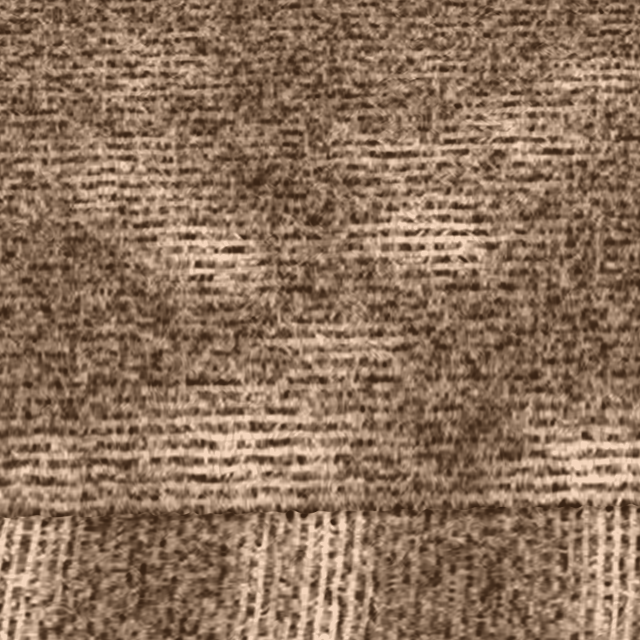
Write a Shadertoy shader that draws this texture.

```glsl
// Two pieces of brown ribbed carpet meeting at a seam: level ribs above, steep ribs below.
// Each rib is a run of pale yarn over a bed of short tufts; broad soft patches decide
// where the yarn is bright, and row spacing shrinks upward for perspective.

#define SEAM_Y 0.192
#define SEAM_TILT 0.018
#define ROW_NEAR 0.0292
#define ROW_SHRINK 0.0128
#define LOWER_RIBS 42.0
#define TUFT_FREQ 135.0
#define PATCH_ASPECT 0.55
#define WOBBLE 0.26
#define CONTRAST 1.12
#define PATCH_LIFT 0.17
#define DARK_YARN vec3(0.20, 0.12, 0.065)
#define PALE_YARN vec3(0.96, 0.84, 0.74)

// Centre x, centre y, half width, brightness
const vec4 UPPER_GLOW[12] = vec4[12](
    vec4(0.22, 0.89, 0.13, 0.45), vec4(0.19, 0.71, 0.15, 0.60),
    vec4(0.33, 0.60, 0.10, 0.95), vec4(0.68, 0.63, 0.12, 1.00),
    vec4(0.82, 0.78, 0.12, 0.70), vec4(0.60, 0.76, 0.09, 0.55),
    vec4(0.93, 0.88, 0.08, 0.60), vec4(0.65, 0.91, 0.09, 0.40),
    vec4(0.39, 0.30, 0.19, 0.90), vec4(0.94, 0.27, 0.15, 1.05),
    vec4(0.53, 0.46, 0.10, 0.60), vec4(0.05, 0.26, 0.12, 0.55));
const vec4 UPPER_SHADE[6] = vec4[6](
    vec4(0.44, 0.70, 0.07, 0.50), vec4(0.12, 0.61, 0.11, 0.35),
    vec4(0.73, 0.31, 0.09, 0.50), vec4(0.88, 0.48, 0.12, 0.15),
    vec4(0.14, 0.42, 0.12, 0.15), vec4(0.42, 0.86, 0.08, 0.20));
// Centre x, half width, brightness
const vec3 LOWER_GLOW[6] = vec3[6](
    vec3(0.03, 0.08, 0.80), vec3(0.41, 0.03, 0.60), vec3(0.52, 0.07, 0.95),
    vec3(0.96, 0.06, 0.70), vec3(0.23, 0.10, -0.15), vec3(0.70, 0.10, -0.05));

float hash(vec2 p) {
    return fract(sin(dot(p, vec2(127.1, 311.7))) * 43758.5453);
}

float noise(vec2 p) {
    vec2 cell = floor(p), f = fract(p);
    f = f * f * (3.0 - 2.0 * f);
    return mix(mix(hash(cell), hash(cell + vec2(1, 0)), f.x),
               mix(hash(cell + vec2(0, 1)), hash(cell + vec2(1, 1)), f.x), f.y);
}

float bell(vec2 d) {
    return exp(-dot(d, d));
}

float upperShine(vec2 p) {
    float shine = 0.06;
    for (int i = 0; i < 12; i++) {
        vec4 g = UPPER_GLOW[i];
        shine += g.w * bell((p - g.xy) / (g.z * vec2(1.0, PATCH_ASPECT)));
    }
    for (int i = 0; i < 6; i++) {
        vec4 g = UPPER_SHADE[i];
        shine -= g.w * bell((p - g.xy) / (g.z * vec2(1.0, PATCH_ASPECT)));
    }
    return shine;
}

float lowerShine(float x) {
    float shine = 0.12;
    for (int i = 0; i < 6; i++) {
        vec3 g = LOWER_GLOW[i];
        shine += g.z * bell(vec2((x - g.x) / g.y, 0.0));
    }
    return shine;
}

// p.x runs along the ribs in canvas units, p.y counts ribs
float weave(vec2 p, float shine) {
    p.y += WOBBLE * (noise(p * vec2(26.0, 0.7)) - 0.5);
    float row = floor(p.y), f = fract(p.y);
    float glow = clamp(shine, 0.0, 1.0);

    // Tufts lean at random and fill the gaps between the yarn runs
    float lean = 2.0 * noise(p * vec2(40.0, 1.4) + 7.0);
    float tuft = noise(vec2(p.x * TUFT_FREQ + lean, p.y * 2.1 + 3.0));
    float fibre = noise(vec2(p.x * TUFT_FREQ * 1.6 - lean, p.y * 3.6));
    float bed = 0.37 + (0.58 + 0.40 * glow) * (tuft - 0.5) + 0.34 * (fibre - 0.5);

    // Broken runs of pale yarn, brightest inside the patches
    float run = 0.6 * noise(vec2(p.x * 14.0, row)) + 0.4 * noise(vec2(p.x * 45.0, row + 40.0));
    float lit = smoothstep(0.32, 0.85, run * 0.75 + 0.55 * glow);
    float yarn = 1.0 - smoothstep(0.06, 0.36, abs(f - 0.55));
    float groove = 1.0 - smoothstep(0.0, 0.30, min(f, 1.0 - f));
    float cord = 0.57 + 0.20 * glow + 0.36 * (fibre - 0.5);
    float tone = mix(bed, cord, yarn * (0.15 + 0.80 * lit));
    tone -= groove * 0.17 * noise(vec2(p.x * 30.0, floor(p.y + 0.5) + 9.0));
    return tone + PATCH_LIFT * (clamp(shine, -0.35, 1.0) - 0.25);
}

void mainImage(out vec4 fragColor, in vec2 fragCoord) {
    vec2 uv = fragCoord / iResolution.xy;
    float px = 1.0 / iResolution.y;

    // Upper piece: rows compress with height
    float level = uv.y - SEAM_TILT * uv.x;
    float rows = -log(ROW_NEAR - ROW_SHRINK * level) / ROW_SHRINK;
    float upper = weave(vec2(uv.x, rows), upperShine(uv));

    // Lower piece: steep ribs fanning slightly from left to right
    float slant = uv.x + (0.17 - 0.14 * uv.x) * (0.2 - uv.y);
    float lower = weave(vec2(uv.y + 3.0, slant * LOWER_RIBS), lowerShine(slant));

    // Frayed seam and its shadow
    float fray = 0.006 * (noise(uv * vec2(70.0, 30.0)) - 0.5);
    float edge = level - SEAM_Y + fray;
    float tone = mix(lower, upper, smoothstep(-px, px, edge));
    tone -= 0.20 * bell(vec2((edge + 0.003) / 0.007, 0.0));

    // Soft floor keeps the deepest gaps brown
    tone = 0.47 + CONTRAST * (tone - 0.41);
    tone = min(0.5 * (tone + sqrt(tone * tone + 0.02)), 1.0);
    vec3 colour = mix(DARK_YARN, PALE_YARN, pow(vec3(tone), vec3(1.0, 1.04, 1.10)));
    fragColor = vec4(colour, 1.0);
}
```
